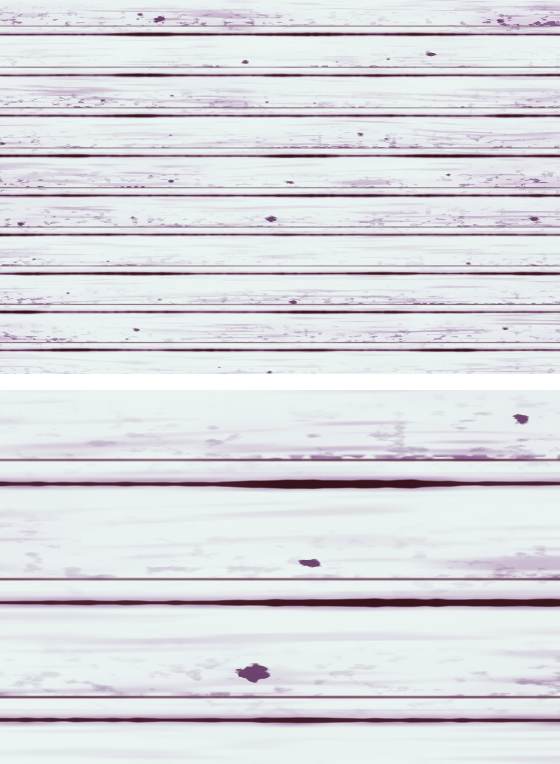
Top: the whole. Bottom: its middle third, enlarged.
This texture is drawn by a Shadertoy shader. Its source:

```glsl
// Worn white painted boards with beaded joints, dark grooves and violet scuffs.

const vec3 PAINT  = vec3(0.925, 0.962, 0.955);
const vec3 LILAC  = vec3(0.85, 0.80, 0.87);
const vec3 MAUVE  = vec3(0.70, 0.57, 0.72);
const vec3 VIOLET = vec3(0.45, 0.26, 0.50);
const vec3 PLUM   = vec3(0.42, 0.22, 0.33);
const vec3 UMBER  = vec3(0.21, 0.07, 0.10);

const float PITCH = 0.107;        // mean board spacing, in canvas heights
const float LIP_OFFSET = 0.0213;  // bead line above each groove

// How scuffed each board is, top to bottom
const float WEAR[10] = float[10](0.85, 0.2, 0.55, 0.65, 0.65, 0.75, 0.25, 0.45, 0.7, 0.35);

float hash(vec2 p) {
    return fract(sin(dot(p, vec2(127.1, 311.7))) * 43758.5453);
}

float noise(vec2 p) {
    vec2 i = floor(p), f = fract(p);
    f = f * f * (3.0 - 2.0 * f);
    return mix(mix(hash(i), hash(i + vec2(1, 0)), f.x),
               mix(hash(i + vec2(0, 1)), hash(i + vec2(1, 1)), f.x), f.y);
}

float fbm(vec2 p) {
    float sum = 0.0, amp = 0.5;
    for (int i = 0; i < 4; i++) {
        sum += amp * noise(p);
        p = p * 2.03 + 17.3;
        amp *= 0.5;
    }
    return sum / 0.9375;
}

// Soft-edged horizontal line
float band(float d, float halfWidth, float soft) {
    return 1.0 - smoothstep(halfWidth - soft, halfWidth + soft, abs(d));
}

// Thin scratches following gently bowed grain
float scratches(vec2 p, float seed) {
    float bow = 0.022 * noise(vec2(p.x * 2.2, seed * 7.1));
    vec2 q = vec2(p.x, p.y + bow);
    float coarse = noise(q * vec2(5.0, 130.0) + seed * 13.0);
    float fine = noise(q * vec2(11.0, 230.0) + seed * 29.0);
    return smoothstep(0.55, 0.95, 0.55 * coarse + 0.55 * fine);
}

// A few ragged chips scattered along the lower part of one board
float chips(vec2 p, float across, float row, float aspect, float soft) {
    float mask = 0.0;
    float ragged = fbm(p * vec2(70.0, 130.0)) - 0.5;
    for (int i = 0; i < 4; i++) {
        vec2 id = vec2(row * 3.7 + 1.0, float(i) * 5.3 + 2.0);
        float size = mix(0.001, 0.0065, pow(hash(id + 4.0), 2.5));
        vec2 c = vec2(aspect * hash(id), PITCH * mix(0.35, 0.75, sqrt(hash(id + 9.0))));
        vec2 d = (vec2(p.x, across * PITCH) - c) * vec2(0.55, 1.0);
        float dist = length(d) - size - ragged * size * 2.2;
        mask = max(mask, 1.0 - smoothstep(-soft, soft, dist));
    }
    return mask;
}

void mainImage(out vec4 fragColor, in vec2 fragCoord) {
    vec2 p = fragCoord / iResolution.y;
    float aspect = iResolution.x / iResolution.y;
    float px = 1.0 / iResolution.y;

    // Board coordinates: spacing tightens slightly towards the bottom
    float u = 1.0 - p.y - 0.0918;
    float k = u * (9.07 + 0.48 * u);
    float row = floor(k) + 1.0;
    float across = fract(k);
    float joint = floor(k + 0.5);
    float d = (k - joint) * PITCH;
    float wear = WEAR[int(clamp(row, 0.0, 9.0))];
    float face = 1.0 - smoothstep(0.78, 0.81, across);

    // Scuffed areas: patches, low edge of each board, and both ends
    float ends = smoothstep(0.55, 1.0, abs(2.0 * p.x / aspect - 1.0));
    float low = smoothstep(0.1, 0.8, across);
    float patches = smoothstep(0.38, 0.75, fbm(vec2(p.x * 3.0, across * 1.3) + row * 9.7));
    float scuff = wear * (0.2 + 0.75 * patches + 0.55 * ends) * mix(0.4, 1.0, low) * mix(0.3, 1.0, face);

    // Paint, thin wash and grain scratches
    vec3 col = PAINT - 0.02 * (fbm(p * vec2(4.0, 40.0)) - 0.3);
    float wash = fbm(p * vec2(9.0, 55.0) + row * 3.1);
    col = mix(col, LILAC, clamp(scuff * wash * 1.3, 0.0, 0.85));
    col = mix(col, MAUVE, clamp(scratches(p, row) * (0.12 + 1.1 * scuff), 0.0, 0.85));

    // Clumped violet flecks and chips
    float clump = smoothstep(0.55, 0.8, fbm(p * vec2(55.0, 150.0) + row));
    col = mix(col, VIOLET, clamp(clump * scuff * low * 1.1, 0.0, 0.8));
    col = mix(col, mix(VIOLET, UMBER, 0.3), 0.9 * face * chips(p, across, row, aspect, px));

    // Bead: faint crease and shade falling into the groove
    col = mix(col, MAUVE, 0.25 * band(d + 0.0095, 0.0008, px) * noise(vec2(p.x * 6.0, joint)));
    col = mix(col, LILAC, 0.7 * smoothstep(-0.012, -0.003, d) * step(d, 0.0));

    // Bead line with grime gathered just above it
    float lip = d + LIP_OFFSET;
    float grime = smoothstep(0.5, 0.8, fbm(vec2(p.x * 9.0, joint * 5.3)));
    float crumbs = smoothstep(0.35, 0.65, noise(vec2(p.x * 110.0, p.y * 220.0)));
    col = mix(col, VIOLET, 0.75 * grime * crumbs * band(lip + 0.002, 0.0025, 0.0015));
    float lipInk = 0.6 + 0.4 * noise(vec2(p.x * 14.0, joint * 3.1));
    col = mix(col, PLUM, lipInk * band(lip, 0.0011, px));

    // Groove: stained fringe around a dark core of uneven thickness
    float swell = smoothstep(0.4, 0.8, fbm(vec2(p.x * 5.0, joint * 8.7 + 2.0)));
    float rough = noise(vec2(p.x * 90.0, joint * 4.0)) - 0.5;
    float stain = noise(vec2(p.x * 25.0, p.y * 160.0));
    col = mix(col, MAUVE, (0.25 + 0.65 * stain) * band(d, 0.0045 + 0.002 * swell, 0.0025));
    float core = 0.0017 + 0.0023 * swell + 0.0008 * rough;
    float shift = 0.0012 * (noise(vec2(p.x * 4.0, joint * 6.1)) - 0.5);
    col = mix(col, mix(PLUM, UMBER, 0.65 + 0.35 * swell), band(d + shift, core, px));

    fragColor = vec4(clamp(col, 0.0, 1.0), 1.0);
}
```
